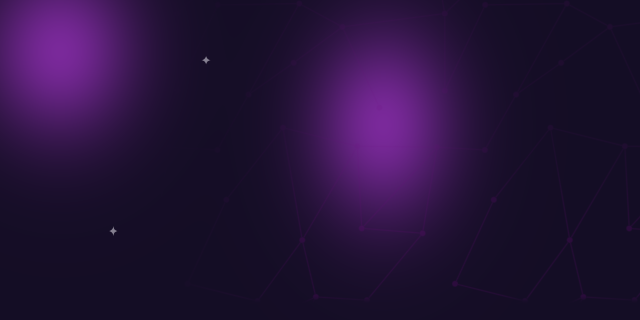
Reproduce this background procedurally as a Shadertoy shader.

```glsl
const vec3 NIGHT = vec3(0.080, 0.052, 0.146);
const vec3 VIOLET = vec3(0.478, 0.160, 0.605);
const vec3 THREAD = vec3(0.42, 0.03, 0.48);
const vec3 SILVER = vec3(0.60, 0.58, 0.64);

const float TILE_WIDTH = 0.836;
const float TILE_COLUMNS = 4.0;

float hash(vec2 p, float seed) {
    return fract(sin(dot(p, vec2(127.1, 311.7)) + seed * 74.7) * 4375.85);
}

// Soft elliptical light with a Gaussian falloff
float glow(vec2 p, vec2 center, vec2 spread) {
    vec2 d = (p - center) / spread;
    return exp(-0.5 * dot(d, d));
}

// Four-pointed star with concave sides
float sparkle(vec2 p, vec2 center, float radius, float pixel) {
    vec2 d = sqrt(abs(p - center) / radius);
    float soft = pixel / radius;
    return 1.0 - smoothstep(-soft, soft, d.x + d.y - 1.0);
}

float segmentDistance(vec2 p, vec2 a, vec2 b) {
    vec2 pa = p - a, ba = b - a;
    return length(pa - ba * clamp(dot(pa, ba) / dot(ba, ba), 0.0, 1.0));
}

float stroke(float dist, float halfWidth, float pixel) {
    return 1.0 - smoothstep(halfWidth - pixel, halfWidth + pixel, dist);
}

// Jittered cell point, repeating horizontally
vec2 nodeAt(vec2 cell) {
    vec2 key = vec2(mod(cell.x, TILE_COLUMNS), cell.y);
    return cell + 0.1 + 0.8 * vec2(hash(key, 1.0), hash(key, 2.0));
}

// Random links between neighbouring cell points
float network(vec2 p, float pixel) {
    float scale = TILE_COLUMNS / TILE_WIDTH;
    vec2 q = p * scale;
    vec2 home = floor(q);
    float ink = 0.0;
    for (int y = -1; y <= 1; y++) {
        for (int x = -1; x <= 1; x++) {
            vec2 cell = home + vec2(x, y);
            vec2 key = vec2(mod(cell.x, TILE_COLUMNS), cell.y);
            vec2 node = nodeAt(cell);
            ink = max(ink, stroke(length(q - node) / scale, 0.009, pixel));
            for (int k = 1; k <= 3; k++) {
                vec2 hop = vec2(k & 1, k >> 1);
                float linked = step(hash(key, 3.0 + float(k)), 0.45);
                float dist = segmentDistance(q, node, nodeAt(cell + hop)) / scale;
                ink = max(ink, 0.75 * linked * stroke(dist, 0.0018, pixel));
            }
        }
    }
    return ink;
}

// The threads fade to the left and toward the top
float networkFade(vec2 p) {
    float side = smoothstep(0.45, 1.05, p.x);
    float height = mix(1.0, 0.45, smoothstep(0.25, 0.6, p.y));
    return side * height * smoothstep(0.05, 0.08, p.y);
}

void mainImage(out vec4 fragColor, in vec2 fragCoord) {
    float pixel = 1.0 / iResolution.y;
    // Canvas is two units wide and one unit high
    vec2 p = fragCoord / iResolution.xy * vec2(2.0, 1.0);

    // Background lights
    float light = glow(p, vec2(0.187, 0.839), vec2(0.165, 0.190));
    light += glow(p, vec2(1.198, 0.609), vec2(0.155, 0.207));
    vec3 color = mix(NIGHT, VIOLET, min(light, 1.0));

    // Faint linked threads
    color = mix(color, THREAD, 0.26 * network(p, pixel) * networkFade(p));

    // Small stars
    float stars = sparkle(p, vec2(0.644, 0.812), 0.018, pixel);
    stars = max(stars, sparkle(p, vec2(0.354, 0.278), 0.018, pixel));
    color = mix(color, SILVER, 0.85 * stars);

    fragColor = vec4(color, 1.0);
}
```
